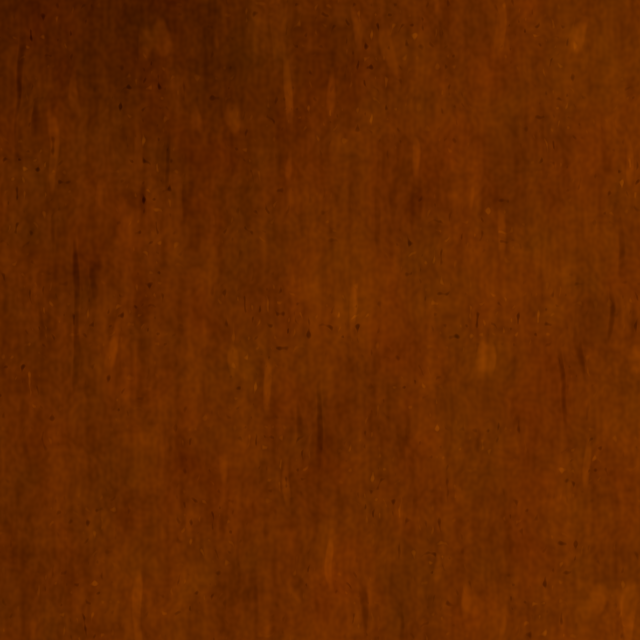
Give the GLSL for this texture, as a Shadertoy shader.

```glsl
#define SHADE_COLOR vec3(0.300, 0.110, 0.000)
#define LIGHT_COLOR vec3(0.470, 0.200, 0.005)
#define BASE_TONE 0.53
#define BLOTCH_AMOUNT 0.50
#define FIBRE_AMOUNT 0.32
#define GRAIN_AMOUNT 0.36
#define DARK_SPECKS 0.75
#define LIGHT_SPECKS 0.65
#define DARK_STREAKS 0.55
#define LIGHT_STROKES 0.35
#define HUE_DRIFT 0.035

// Random unit vector for a lattice corner
vec2 cornerGradient(vec2 cell) {
    uvec2 q = uvec2(ivec2(cell) + 4096);
    uint h = q.x * 1597334677u ^ q.y * 3812015801u;
    h = (h ^ (h >> 15)) * 2246822519u;
    h = (h ^ (h >> 13)) * 3266489917u;
    float angle = float((h ^ (h >> 16)) & 65535u) / 65536.0 * 6.28319;
    return vec2(cos(angle), sin(angle));
}

float gradientNoise(vec2 p) {
    vec2 cell = floor(p), f = p - cell;
    vec2 w = f * f * f * (f * (f * 6.0 - 15.0) + 10.0);
    vec2 e = vec2(0.0, 1.0);
    float a = dot(cornerGradient(cell), f);
    float b = dot(cornerGradient(cell + e.yx), f - e.yx);
    float c = dot(cornerGradient(cell + e.xy), f - e.xy);
    float d = dot(cornerGradient(cell + e.yy), f - e.yy);
    return mix(mix(a, b, w.x), mix(c, d, w.x), w.y);
}

float fbm(vec2 p) {
    float sum = 0.0, gain = 0.6;
    for (int i = 0; i < 4; i++) {
        sum += gain * gradientNoise(p);
        p = p * 2.03 + 17.3;
        gain *= 0.6;
    }
    return sum;
}

void mainImage(out vec4 fragColor, in vec2 fragCoord) {
    vec2 uv = fragCoord / iResolution.y;
    vec2 wobble = vec2(gradientNoise(uv * 14.0 + 5.0), gradientNoise(uv * 14.0 + 60.0));
    vec2 p = uv + 0.008 * wobble;

    // Broad lighting: dim upper left, warmer lower right
    float tone = BASE_TONE + 0.28 * (uv.x - 0.45) - 0.08 * (uv.y - 0.5);
    tone -= 0.45 * smoothstep(0.5, 0.0, length((uv - vec2(0.17, 0.97)) * vec2(0.8, 1.1)));

    // Cloudy blotches, slightly taller than wide
    float blotch = fbm(p * vec2(7.0, 4.5) + 3.0);
    tone += BLOTCH_AMOUNT * blotch;

    // Vertical fibres, coarse and fine
    float coarseFibre = gradientNoise(p * vec2(38.0, 5.0) + 11.0);
    float fineFibre = gradientNoise(uv * vec2(120.0, 9.0) + 31.0);
    tone += FIBRE_AMOUNT * (0.7 * coarseFibre + 0.5 * fineFibre);

    // Soft mottled grain
    float grain = gradientNoise(p * vec2(48.0, 34.0) + 71.0);
    float fineGrain = gradientNoise(p * vec2(125.0, 100.0) + 93.0);
    tone += GRAIN_AMOUNT * (0.7 * grain + 0.7 * fineGrain);

    // Clustered dark pits and ochre specks
    float cluster = smoothstep(-0.3, 0.4, gradientNoise(uv * vec2(11.0, 9.0) + 41.0));
    float speck = gradientNoise(p * vec2(92.0, 62.0) + 143.0);
    float ochre = smoothstep(0.34, 0.62, -speck) * cluster;
    tone -= DARK_SPECKS * smoothstep(0.32, 0.62, speck) * cluster;
    tone += LIGHT_SPECKS * ochre;

    // Sparse long cracks and pale brush strokes
    float crackZone = smoothstep(0.0, 0.4, gradientNoise(uv * vec2(6.0, 4.0) + 57.0));
    float crack = smoothstep(0.2, 0.5, gradientNoise(p * vec2(55.0, 8.0) + 201.0));
    float stroke = smoothstep(0.32, 0.46, gradientNoise(p * vec2(30.0, 8.0) + 251.0));
    tone -= DARK_STREAKS * crack * crackZone;
    tone += LIGHT_STROKES * stroke * (1.0 - crackZone);

    // Red to olive drift across the surface
    float hue = fbm(p * vec2(9.0, 6.0) + 301.0) + 0.4 * ochre;
    vec3 color = mix(SHADE_COLOR, LIGHT_COLOR, clamp(tone, -0.9, 1.6));
    color += HUE_DRIFT * hue * vec3(-0.35, 0.5, 0.06);
    fragColor = vec4(max(color, 0.0), 1.0);
}
```
